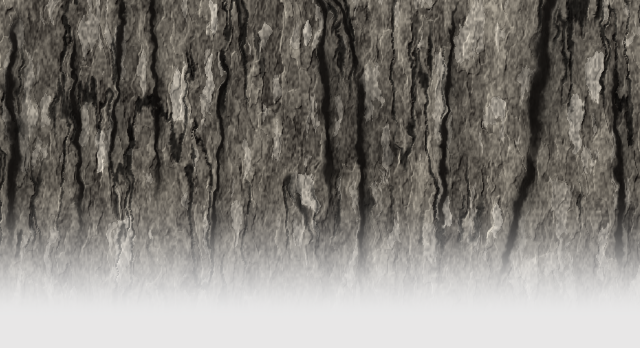
This texture is drawn by a Shadertoy shader. Its source:

```glsl
#define HAZE_COLOR vec3(0.908, 0.906, 0.906)
#define DARK_BARK vec3(0.10, 0.085, 0.075)
#define LIGHT_BARK vec3(0.64, 0.61, 0.555)
#define PALE_WOOD vec3(0.78, 0.75, 0.70)
#define HAZE_BOTTOM 0.09
#define HAZE_TOP 0.52
#define RELIEF_STEP 0.003
#define RELIEF_GAIN 1.7
#define GRAIN_GAIN 0.6
#define CRACK_COUNT 12
#define PATCH_COUNT 12

// Deep cracks: x at top, x at bottom, top y, bottom y
const vec4 CRACKS[CRACK_COUNT] = vec4[](
    vec4(0.046, 0.024, 0.95, 0.25), vec4(0.210, 0.225, 0.90, 0.30),
    vec4(0.360, 0.315, 1.02, 0.45), vec4(0.440, 0.460, 1.05, 0.40),
    vec4(0.645, 0.600, 0.82, 0.20), vec4(0.925, 0.955, 1.08, 0.35),
    vec4(0.955, 1.042, 1.08, 0.73), vec4(1.045, 1.043, 0.78, 0.18),
    vec4(1.310, 1.260, 0.97, 0.25), vec4(1.590, 1.525, 1.10, 0.50),
    vec4(1.525, 1.440, 0.56, 0.18), vec4(1.765, 1.785, 0.82, 0.18));
const float CRACK_WIDTHS[CRACK_COUNT] = float[](
    0.016, 0.007, 0.009, 0.006, 0.007, 0.012, 0.009, 0.011, 0.008, 0.022, 0.012, 0.010);

// Pale bare patches: centre, radii
const vec4 PATCHES[PATCH_COUNT] = vec4[](
    vec4(0.610, 0.930, 0.017, 0.050), vec4(0.593, 0.770, 0.014, 0.080),
    vec4(0.510, 0.715, 0.024, 0.070), vec4(0.880, 0.930, 0.016, 0.042),
    vec4(0.890, 0.440, 0.024, 0.070), vec4(0.287, 0.557, 0.022, 0.060),
    vec4(0.360, 0.320, 0.028, 0.060), vec4(1.655, 0.640, 0.020, 0.060),
    vec4(1.710, 0.785, 0.020, 0.055), vec4(1.428, 0.366, 0.014, 0.036),
    vec4(1.282, 0.383, 0.014, 0.045), vec4(1.435, 0.700, 0.020, 0.030));

float hash(vec2 p) {
    vec3 q = fract(p.xyx * 0.1031);
    q += dot(q, q.yzx + 33.33);
    return fract((q.x + q.y) * q.z);
}
float noise(vec2 p) {
    vec2 cell = floor(p), f = fract(p);
    f = f * f * (3.0 - 2.0 * f);
    return mix(mix(hash(cell), hash(cell + vec2(1, 0)), f.x),
               mix(hash(cell + vec2(0, 1)), hash(cell + vec2(1, 1)), f.x), f.y);
}
float fbm(vec2 p) {
    float sum = 0.0, amp = 0.533;
    for (int i = 0; i < 4; i++) {
        sum += amp * noise(p);
        p = p * 2.03 + vec2(17.3, 9.1);
        amp *= 0.5;
    }
    return sum;
}
vec2 warp(vec2 p) {
    float bend = 0.03 * (fbm(p * vec2(5, 4) + 3.0) - 0.5);
    vec2 rough = vec2(fbm(p * vec2(30, 22) + 40.0), fbm(p * vec2(34, 18) + 70.0)) - 0.5;
    return p + vec2(bend, 0) + vec2(0.032, 0.09) * rough;
}
// Flat chips of random level, blended only along narrow rims
float flakes(vec2 p) {
    vec2 cell = floor(p), f = fract(p), total = vec2(0);
    for (int i = 0; i < 9; i++) {
        vec2 offset = vec2(i % 3, i / 3) - 1.0, id = cell + offset;
        vec2 site = offset + vec2(hash(id), hash(id + 57.3));
        total += exp(-28.0 * length(site - f)) * vec2(hash(id + 113.7), 1);
    }
    return total.x / total.y;
}
float fissures(vec2 q) {
    float line = abs(fbm(q * vec2(19, 2.4) + 60.0) - 0.5);
    float open = smoothstep(0.3, 0.6, noise(q * vec2(9, 5) + 80.0));
    return open * (1.0 - smoothstep(0.01, 0.05, line));
}
float barkHeight(vec2 p) {
    vec2 q = warp(p);
    return 0.45 * flakes(q * vec2(20, 5)) + 0.3 * flakes(q * vec2(44, 15) + 9.0)
         + 0.5 * fbm(q * vec2(45, 18)) - 0.25 * fissures(q);
}
// x: dark core, y: soft shadow falling to the right
vec2 deepCracks(vec2 p) {
    vec2 depth = vec2(0);
    for (int i = 0; i < CRACK_COUNT; i++) {
        vec4 c = CRACKS[i];
        float along = (c.z - p.y) / (c.z - c.w);
        float taper = smoothstep(-0.1, 0.1, along) * (1.0 - smoothstep(0.7, 1.1, along));
        float width = CRACK_WIDTHS[i] * (0.3 + 0.7 * taper) * (0.45 + noise(vec2(p.y * 16.0, i * 7)));
        float d = p.x - mix(c.x, c.y, clamp(along, 0.0, 1.0));
        float core = 1.0 - smoothstep(0.4 * width, width + 0.002, abs(d));
        float shadow = exp(-abs(d) / (d > 0.0 ? 2.8 * width : width));
        depth = max(depth, taper * vec2(core, shadow));
    }
    return depth;
}
float palePatches(vec2 p) {
    float ragged = 1.6 * (fbm(p * vec2(38, 16) + 7.0) - 0.5);
    float mask = 0.0;
    for (int i = 0; i < PATCH_COUNT; i++) {
        float r = length((p - PATCHES[i].xy) / PATCHES[i].zw);
        mask = max(mask, 1.0 - smoothstep(0.8, 0.95, r + ragged));
    }
    return max(mask, 0.6 * smoothstep(0.63, 0.67, fbm(p * vec2(34, 9) + 31.0)));
}
void mainImage(out vec4 fragColor, in vec2 fragCoord) {
    vec2 p = fragCoord / iResolution.y, q = warp(p);
    // Relief lit from the upper left
    float h = barkHeight(p);
    float lit = barkHeight(p + vec2(RELIEF_STEP, 0)) - h
              - 0.7 * (barkHeight(p + vec2(0, RELIEF_STEP)) - h);
    float grain = 0.6 * noise(p * vec2(190, 110)) + 0.4 * noise(q * vec2(90, 36)) - 0.5;
    float mottle = fbm(q * vec2(7, 3) + 50.0) - 0.5;
    float broad = 0.08 * exp(-pow((p.x - 1.3) / 0.26, 2.0)) - 0.05 * exp(-pow((p.x - 0.78) / 0.14, 2.0));
    float tone = 0.17 + 0.58 * h + RELIEF_GAIN * lit + GRAIN_GAIN * grain + 0.3 * mottle + broad;
    vec3 color = mix(DARK_BARK, LIGHT_BARK, clamp(tone, 0.0, 1.35));
    vec3 wood = PALE_WOOD * (0.9 + 0.6 * grain + 0.9 * lit);
    color = mix(color, wood, 0.8 * palePatches(q));
    // Crevices
    vec2 crack = deepCracks(vec2(q.x, p.y));
    color *= (1.0 - 0.6 * fissures(q)) * (1.0 - 0.5 * crack.y);
    color = mix(color, 0.6 * DARK_BARK, 0.85 * crack.x);
    // Haze rising from the base
    float haze = pow(1.0 - smoothstep(HAZE_BOTTOM, HAZE_TOP, p.y), 1.45);
    fragColor = vec4(mix(clamp(color, 0.0, 1.0), HAZE_COLOR, haze), 1.0);
}
```
